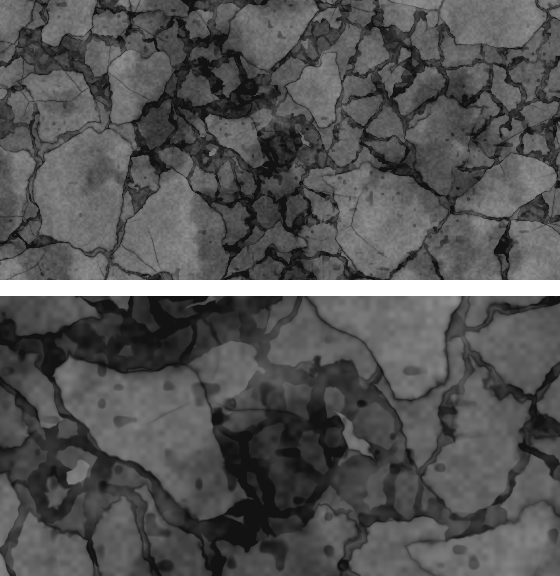
Top, the full canvas; bottom, a detail of the centre.
Give the GLSL for this texture, as a Shadertoy shader.

```glsl
const float BIG_SCALE = 2.9;
const float MID_SCALE = 8.5;
const float SMALL_SCALE = 21.0;
const float BEND = 0.13;
const float JAG = 0.035;
const float BIG_TONE = 0.455;
const float MID_TONE = 0.405;
const float SMALL_TONE = 0.315;
const float MATRIX_TONE = 0.19;
const float TONE_SPREAD = 0.07;
const float STAIN = 0.20;
const float GRAIN = 0.13;
const float CRACK_WIDTH = 0.0035;
const float CRACK_DEPTH = 0.62;
const float MAX_TONE = 0.56;

float hash(vec2 p) {
    uvec2 q = uvec2(ivec2(floor(p))) * uvec2(1597334673u, 3812015801u);
    uint n = (q.x ^ q.y) * 1597334673u;
    n = (n ^ (n >> 15u)) * 2246822519u;
    return float((n ^ (n >> 13u)) >> 8u) / 16777216.0;
}

vec2 hash2(vec2 p) {
    return vec2(hash(p), hash(p + vec2(71.0, 37.0)));
}

float noise(vec2 p) {
    vec2 i = floor(p), f = fract(p);
    f = f * f * (3.0 - 2.0 * f);
    float low = mix(hash(i), hash(i + vec2(1, 0)), f.x);
    float high = mix(hash(i + vec2(0, 1)), hash(i + vec2(1, 1)), f.x);
    return mix(low, high, f.y);
}

float fbm(vec2 p) {
    float sum = 0.0, gain = 0.533;
    for (int i = 0; i < 4; i++) {
        sum += gain * noise(p);
        p = mat2(1.6, 1.2, -1.2, 1.6) * p + 13.7;
        gain *= 0.5;
    }
    return sum;
}

vec2 fbm2(vec2 p) {
    return vec2(fbm(p), fbm(p + vec2(41.3, 17.9)));
}

// Distance to the nearest cell border (x) and random cell value (y)
vec2 cells(vec2 p, float scale) {
    p *= scale;
    vec2 base = floor(p), f = p - base, nearCell, nearPoint;
    float best = 9.0;
    for (int y = -1; y <= 1; y++)
    for (int x = -1; x <= 1; x++) {
        vec2 g = vec2(x, y);
        vec2 r = g + hash2(base + g) - f;
        if (dot(r, r) < best) { best = dot(r, r); nearPoint = r; nearCell = g; }
    }
    float edge = 9.0;
    for (int y = -2; y <= 2; y++)
    for (int x = -2; x <= 2; x++) {
        vec2 g = nearCell + vec2(x, y);
        vec2 r = g + hash2(base + g) - f;
        vec2 d = r - nearPoint;
        if (dot(d, d) > 0.0001) edge = min(edge, dot(0.5 * (r + nearPoint), normalize(d)));
    }
    return vec2(edge / scale, hash(base + nearCell + 113.0));
}

float fragmentTone(float tone, float id) {
    return tone + TONE_SPREAD * (id - 0.5);
}

void mainImage(out vec4 fragColor, in vec2 fragCoord) {
    vec2 p = fragCoord / iResolution.y;
    float soft = 0.003 + 0.5 / iResolution.y;
    vec2 jag = JAG * (fbm2(p * 24.0) - 0.5);
    vec2 w = p + BEND * (fbm2(p * 3.5 + 5.0) - 0.5) + jag;

    // Rubble opens up between the large fragments
    float rubble = smoothstep(0.36, 0.70, fbm(p * 2.3 + 8.4));
    vec2 big = cells(mat2(1.0, 0.12, -0.25, 0.85) * w + 3.0, BIG_SCALE);
    vec2 mid = cells(w + 0.6 * jag + 11.0, MID_SCALE);
    vec2 small = cells(p + 1.2 * jag + 23.0, SMALL_SCALE);
    float bigDist = big.x - mix(0.002, 0.10, rubble) * (0.6 + 0.8 * big.y);
    float midDist = mid.x - mix(0.002, 0.015, mid.y) - 0.04 * step(0.82, mid.y);
    float smallDist = small.x - 0.012 * small.y;

    // Matrix, then fragments from small to large
    float tone = MATRIX_TONE + 0.34 * (fbm(p * 19.0) - 0.5);
    tone = mix(tone, fragmentTone(SMALL_TONE, small.y), smoothstep(0.0, soft, smallDist) * 0.85);
    tone = mix(tone, fragmentTone(MID_TONE, mid.y), smoothstep(0.0, soft, midDist));
    float solid = smoothstep(0.0, soft, bigDist);
    tone = mix(tone, fragmentTone(BIG_TONE, big.y), solid);

    // Cloudy stains and darkened hollows
    tone += STAIN * (fbm(p * 9.0 + 31.0) - 0.5);
    tone -= 0.13 * smoothstep(0.53, 0.68, fbm(w * 5.0 + 47.0));

    // Dark rims and hairline cracks
    float breakup = smoothstep(0.28, 0.62, fbm(p * 13.0 + 2.0));
    float rim = exp(-abs(bigDist) / CRACK_WIDTH) * (0.4 + 0.6 * breakup);
    rim = max(rim, (1.0 - solid) * exp(-abs(midDist) / CRACK_WIDTH) * 0.7 * breakup);
    float hair = cells(mat2(0.9, 0.5, -0.5, 0.9) * (p + 0.4 * (w - p)) + 37.0, 4.6).x;
    float hairMask = smoothstep(0.46, 0.62, fbm(p * 4.0 + 61.0));
    rim = max(rim, exp(-hair / (0.6 * CRACK_WIDTH)) * hairMask * 0.75);
    tone *= 1.0 - CRACK_DEPTH * rim;

    // Mineral grain and scattered pits
    float grain = 0.6 * noise(p * 135.0) + 0.4 * noise(p * 62.0 + 9.0) - 0.5;
    tone += GRAIN * grain;
    float pits = smoothstep(0.76, 0.92, noise(p * 52.0 + 19.0)) * smoothstep(0.42, 0.62, fbm(p * 6.0 + 83.0));
    tone -= 0.14 * pits;
    fragColor = vec4(vec3(clamp(tone, 0.07, MAX_TONE)), 1.0);
}
```
